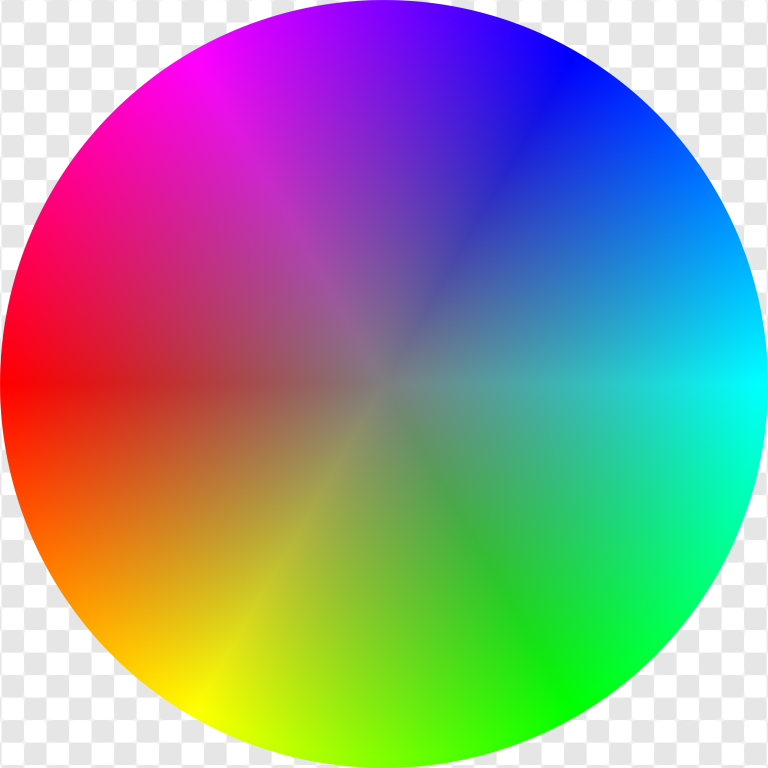
Reproduce this background procedurally as a WebGL 2 fragment shader.

```glsl
#version 300 es
precision highp float;

uniform vec2 u_resolution;
out vec4 fragColor;

const float PI = 3.14159265;

// Pale checkerboard with softened cell borders, counted from the upper left
vec3 checkerboard(vec2 uv, float pixel) {
    vec2 cell = vec2(uv.x - 0.002, 1.0 - uv.y) / 0.0293;
    vec2 wave = sin(PI * cell);
    float softness = 0.5 * PI * pixel / 0.0293;
    float gray = smoothstep(-softness, softness, wave.x * wave.y);
    return mix(vec3(1.0), vec3(0.9), gray);
}

// Fully saturated colour for a hue in turns
vec3 pureHue(float hue) {
    vec3 ramp = abs(fract(hue + vec3(0.0, 2.0, 1.0) / 3.0) * 6.0 - 3.0);
    return clamp(ramp - 1.0, 0.0, 1.0);
}

// Hue follows the angle, saturation grows from a gray centre to the rim
vec3 colorWheel(vec2 p) {
    float radius = min(length(p) * 2.06, 1.0);
    float angle = length(p) > 0.0 ? atan(p.y, p.x) : 0.0;
    vec3 color = mix(vec3(0.495), pureHue(angle / (2.0 * PI) + 0.5), radius);
    return color - 0.025 * sin(PI * radius);
}

void main() {
    float shortSide = min(u_resolution.x, u_resolution.y);
    float pixel = 1.0 / shortSide;
    vec2 p = (gl_FragCoord.xy - 0.5 * u_resolution) / shortSide;

    // Disc laid over the checkerboard
    float rim = length(p) - 0.5;
    float disc = 1.0 - smoothstep(-0.7 * pixel, 0.7 * pixel, rim);
    vec3 color = mix(checkerboard(p + 0.5, pixel), colorWheel(p), disc);

    fragColor = vec4(clamp(color, 0.0, 1.0), 1.0);
}
```
